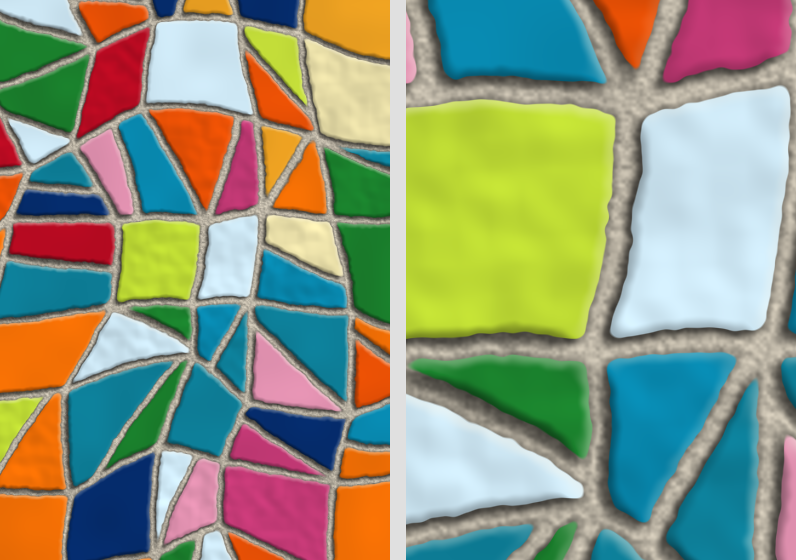
Left: the whole. Right: its middle third, enlarged.
Reproduce this texture procedurally as a Shadertoy shader.

```glsl
#define ROWS 6.6        // tile rows over the canvas height
#define JITTER 0.31     // wander of the tile corners
#define GAP 0.042       // half width of the grout joints
#define ROUNDING 0.05   // softness of the tile corners
#define SPLIT 0.42      // share of cells cut into two pieces
#define RIM 0.05        // width of the bevelled edge
#define SHADOW 0.5      // darkness of the cast shadows
#define LIGHT vec2(0.64, 0.77)
#define GROUT vec3(0.73, 0.70, 0.64)

float hash(vec2 p) {
    return fract(sin(dot(p, vec2(127.1, 311.7))) * 43758.5453);
}

float noise(vec2 p) {
    vec2 i = floor(p), f = fract(p);
    f = f * f * (3.0 - 2.0 * f);
    return mix(mix(hash(i), hash(i + vec2(1, 0)), f.x),
               mix(hash(i + vec2(0, 1)), hash(i + vec2(1, 1)), f.x), f.y);
}

float smoothMax(float a, float b) {
    float h = max(ROUNDING - abs(a - b), 0.0) / ROUNDING;
    return max(a, b) + 0.25 * h * h * ROUNDING;
}

// Signed distance to the line a-b, positive on its right
float halfPlane(vec2 p, vec2 a, vec2 b) {
    vec2 e = normalize(b - a);
    return dot(p - a, vec2(e.y, -e.x));
}

vec2 corner(vec2 c) {
    return c + JITTER * (2.0 * vec2(hash(c), hash(c + 57.3)) - 1.0);
}

// Distance to the nearest tile; id holds its cell and piece
float tiles(vec2 p, out vec3 id) {
    float nearest = 9.0;
    id = vec3(0);
    for (int y = -1; y <= 1; y++)
    for (int x = -1; x <= 1; x++) {
        vec2 cell = floor(p) + vec2(x, y);
        vec2 a = corner(cell), b = corner(cell + vec2(1, 0));
        vec2 c = corner(cell + vec2(1, 1)), d = corner(cell + vec2(0, 1));
        float dist = smoothMax(smoothMax(halfPlane(p, a, b), halfPlane(p, b, c)),
                               smoothMax(halfPlane(p, c, d), halfPlane(p, d, a)));
        float piece = 0.0;
        if (hash(cell + 11.7) < SPLIT) {
            // Oblique cut between two opposite sides
            float s = 0.45 * hash(cell + 3.1), t = 1.0 - 0.45 * hash(cell + 8.9);
            float cut = hash(cell + 23.5) < 0.5
                ? halfPlane(p, mix(a, b, s), mix(d, c, t))
                : halfPlane(p, mix(a, d, t), mix(b, c, s));
            piece = cut > 0.0 ? 1.0 : 2.0;
            dist = smoothMax(dist, -abs(cut));
        }
        dist += GAP * (0.8 + 0.5 * hash(cell + piece * 5.3));
        if (dist < nearest) {
            nearest = dist;
            id = vec3(cell, piece);
        }
    }
    return nearest;
}

// Glaze colours, each taking its share of the range 0 to 1
vec3 glaze(float k) {
    if (k < 0.17) return vec3(0.94, 0.43, 0.02);  // orange
    if (k < 0.23) return vec3(0.05, 0.49, 0.59);  // teal
    if (k < 0.30) return vec3(0.75, 0.22, 0.45);  // magenta
    if (k < 0.40) return vec3(0.79, 0.89, 0.94);  // pale blue
    if (k < 0.47) return vec3(0.91, 0.62, 0.13);  // amber
    if (k < 0.54) return vec3(0.03, 0.53, 0.68);  // turquoise
    if (k < 0.60) return vec3(0.73, 0.84, 0.20);  // lime
    if (k < 0.65) return vec3(0.72, 0.04, 0.13);  // red
    if (k < 0.73) return vec3(0.90, 0.31, 0.02);  // vermilion
    if (k < 0.80) return vec3(0.02, 0.17, 0.42);  // navy
    if (k < 0.85) return vec3(0.10, 0.49, 0.17);  // green
    if (k < 0.90) return vec3(0.90, 0.86, 0.65);  // cream
    if (k < 0.95) return vec3(0.87, 0.56, 0.68);  // pink
    return vec3(0.75, 0.85, 0.22);                // lime
}

void mainImage(out vec4 fragColor, in vec2 fragCoord) {
    vec2 uv = fragCoord / iResolution.y * ROWS;
    float pixel = ROWS / iResolution.y;

    // Slow bend of the layout plus hand-cut wobble of the edges
    vec2 p = uv + 0.22 * sin(uv.yx * vec2(1.1, 1.3) + vec2(0.6, 2.1));
    p += 0.025 * (vec2(noise(uv * 7.0), noise(uv * 7.0 + 40.0)) - 0.5);
    p += 0.014 * (vec2(noise(uv * 22.0), noise(uv * 22.0 + 90.0)) - 0.5);

    vec3 id, litId;
    float dist = tiles(p, id);
    float litDist = tiles(p + LIGHT * RIM, litId);

    // Rough sandy grout with soft cast shadows
    float grain = noise(uv * 38.0) - noise(uv * 38.0 + LIGHT * 0.7);
    float speck = noise(uv * 70.0 + 13.0) - 0.5;
    vec3 grout = GROUT * (1.0 + 0.20 * grain + 0.16 * speck + 0.12 * (noise(uv * 5.0) - 0.5));
    grout *= 1.0 - SHADOW * smoothstep(0.025, -0.025, litDist);
    grout *= 1.0 - 0.25 * smoothstep(0.03, 0.0, dist);

    // Glazed tile: even colour, faint mottling, dimples on some
    float pick = fract(dot(id.xy, vec2(0.7549, 0.5698)) + 0.41 * id.z
                       + 0.16 * hash(id.xy + id.z * 7.7));
    vec3 tile = glaze(pick) * (0.96 + 0.09 * noise(uv * 2.5 + pick * 30.0));
    float dimple = noise(uv * 8.0) - noise(uv * 8.0 + LIGHT * 0.3);
    tile *= 1.0 + 0.22 * dimple * step(0.65, hash(id.xy + 31.0));

    // Bevel lit on one side and shaded on the other
    float slope = clamp((litDist - dist) / RIM, -1.0, 1.0);
    float rim = smoothstep(-RIM, 0.0, dist);
    tile = mix(tile, vec3(1.0, 0.98, 0.93), 0.42 * rim * max(slope, 0.0));
    tile *= 1.0 - 0.42 * rim * max(-slope, 0.0);

    vec3 color = mix(tile, grout, smoothstep(-pixel, pixel, dist));
    fragColor = vec4(clamp(color, 0.0, 1.0), 1.0);
}
```
